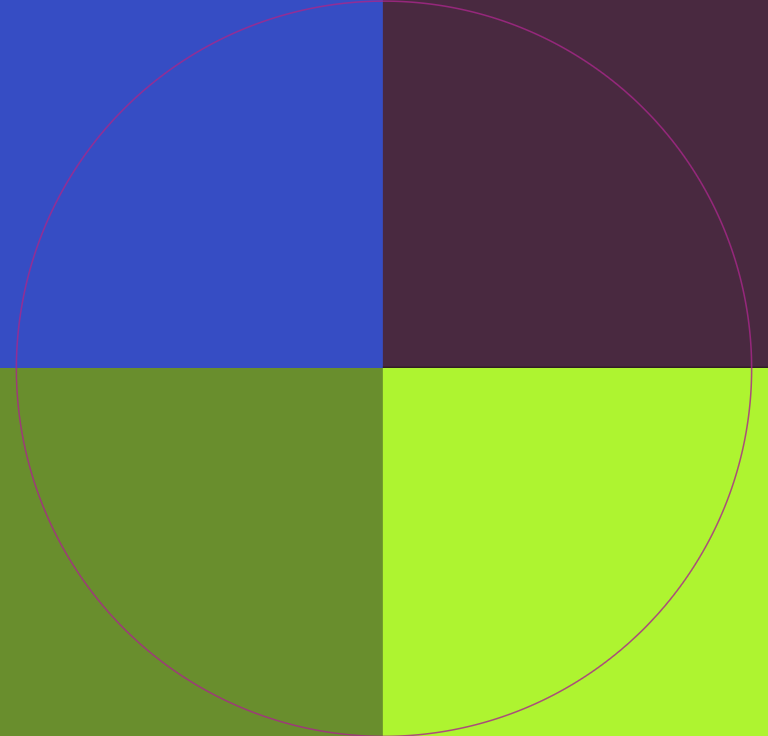
Reproduce this background procedurally as a Shadertoy shader.

```glsl
// Four flat colour quadrants crossed by one thin magenta ring.
// Quadrants are blended with antialiased steps; the ring is a circle
// distance function, and a faint dark seam underlines the plum quadrant.

// Colours
const vec3 BLUE    = vec3(0.212, 0.302, 0.769);
const vec3 PLUM    = vec3(0.286, 0.161, 0.251);
const vec3 OLIVE   = vec3(0.412, 0.557, 0.176);
const vec3 LIME    = vec3(0.682, 0.957, 0.188);
const vec3 MAGENTA = vec3(0.660, 0.150, 0.540);
const vec3 SEAM    = vec3(0.170, 0.110, 0.120);

// Layout: split as a share of each side, the rest in canvas heights
const vec2  SPLIT        = vec2(0.4985, 0.5);
const float RING_CENTER  = 0.499;
const float RING_RADIUS  = 0.4995;
const float RING_WIDTH   = 0.0021;
const float RING_OPACITY = 0.8;
const float SEAM_WIDTH   = 0.002;
const float SEAM_OPACITY = 0.8;

// Coverage of a region whose signed distance is negative inside
float coverage(float dist, float pixel) {
    return clamp(0.5 - dist / pixel, 0.0, 1.0);
}

// Coverage of a band of the given width centred on distance zero;
// the difference of two edges keeps hairlines correctly weighted
float band(float dist, float width, float pixel) {
    return coverage(dist - 0.5 * width, pixel)
         - coverage(dist + 0.5 * width, pixel);
}

void mainImage(out vec4 fragColor, in vec2 fragCoord) {
    float pixel = 1.0 / iResolution.y;
    vec2 size = iResolution.xy * pixel;
    vec2 p = fragCoord * pixel;

    // Quadrants
    vec2 fromSplit = p - SPLIT * size;
    float right = coverage(-fromSplit.x, pixel);
    float upper = coverage(-fromSplit.y, pixel);
    vec3 color = mix(mix(OLIVE, LIME, right), mix(BLUE, PLUM, right), upper);

    // Dark seam along the lower edge of the plum quadrant
    float seam = band(fromSplit.y - 0.5 * SEAM_WIDTH, SEAM_WIDTH, pixel);
    color = mix(color, SEAM, seam * right * SEAM_OPACITY);

    // Ring
    float ringDist = length(p - vec2(0.5 * size.x, RING_CENTER)) - RING_RADIUS;
    color = mix(color, MAGENTA, band(ringDist, RING_WIDTH, pixel) * RING_OPACITY);

    fragColor = vec4(color, 1.0);
}
```
